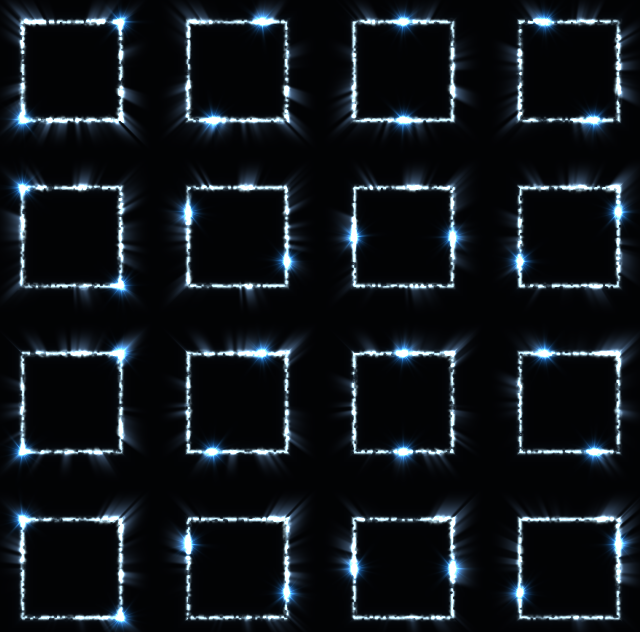
This pattern is drawn by a Shadertoy shader. Its source:

```glsl
// Sixteen glowing square frames with light rays and two sparks circling each outline.

float hash(vec3 p) {
    p = fract(p * 0.1031);
    p += dot(p, p.zyx + 31.32);
    return fract((p.x + p.y) * p.z);
}

// Smooth value noise in three dimensions
float noise(vec3 p) {
    vec3 i = floor(p), f = fract(p);
    f = f * f * (3.0 - 2.0 * f);
    vec4 corners;
    for (int n = 0; n < 4; n++) {
        vec3 o = vec3(n & 1, n >> 1, 0);
        corners[n] = mix(hash(i + o), hash(i + o + vec3(0, 0, 1)), f.z);
    }
    vec2 rows = mix(corners.xz, corners.yw, f.x);
    return mix(rows.x, rows.y, f.y);
}

// Spark position on the unit square; its twin is the negative
vec2 sparkPosition(float frame) {
    float along = fract(frame / 4.0) * 2.0 - 1.0;
    bool onTop = mod(floor(frame / 4.0), 2.0) < 0.5;
    return onTop ? vec2(-along, -1.0) : vec2(-1.0, along);
}

// Blue halo, uneven pointed star and white core
vec3 spark(vec2 p, float frame) {
    float d = length(p);
    float angle = atan(p.y, p.x) + 0.12 * sin(frame * 2.3);
    float star = pow(abs(cos(angle * 4.0)), 14.0) * (0.6 + 0.4 * cos(angle * 3.0 + frame));
    star += 0.5 * pow(abs(cos(angle * 5.5 + frame)), 20.0);
    vec3 light = vec3(0.12, 0.5, 0.9) * exp(-d * d / 0.0024);
    light += vec3(0.25, 0.65, 1.0) * star * exp(-d / 0.036);
    return light + vec3(0.9, 1.0, 1.0) * exp(-d * d / 0.0003);
}

void mainImage(out vec4 fragColor, in vec2 fragCoord) {
    // Cells are one unit wide, counted from the top left, y pointing down
    vec2 grid = vec2(fragCoord.x, iResolution.y - fragCoord.y) / iResolution.x * 3.859;
    grid -= vec2(0.432, 0.428);
    vec2 cell = floor(grid + 0.5);
    vec2 p = grid - cell;
    float frame = cell.y * 4.0 + cell.x;

    float halfSide = 0.296;
    float reach = max(abs(p.x), abs(p.y));
    float outside = reach - halfSide;
    vec2 rim = p / max(reach, 0.001);

    // Heat along the outline drifts slowly from frame to frame
    float broad = noise(vec3(rim * 4.0 + 7.4, frame * 0.23));
    float fine = noise(vec3(rim * 13.0 + 31.6, frame * 0.4));
    float heat = smoothstep(0.47, 0.82, broad) * smoothstep(0.1, 0.75, fine);

    vec2 home = sparkPosition(frame) * halfSide;
    vec2 gap = rim * halfSide - home, twinGap = rim * halfSide + home;
    float nearSpark = exp(-dot(gap, gap) / 0.0018) + exp(-dot(twinGap, twinGap) / 0.0018);

    // Rays spread from the centre and fade beyond the outline
    float fade = exp(-max(outside, 0.0) / 0.075) * smoothstep(0.2, 0.04, outside);
    float rays = (heat + nearSpark * fine * 0.6) * fade * smoothstep(-0.008, 0.012, outside);
    vec3 color = vec3(0.008, 0.01, 0.016) + vec3(0.36, 0.5, 0.66) * rays;

    // Beaded outline, thicker and whiter where hot
    float beads = noise(vec3(p * 62.0 + 50.0, frame * 1.7));
    float grain = noise(vec3(p * 130.0 + 90.0, frame * 2.9));
    float hot = clamp(heat + nearSpark, 0.0, 1.0);
    float width = 0.009 + 0.004 * beads + 0.006 * hot;
    float band = exp(-pow(outside / width, 2.0));
    float strength = 0.2 + 0.9 * smoothstep(0.2, 0.65, beads) + 0.3 * (grain - 0.5) + 0.7 * hot;
    color += vec3(0.82, 0.96, 1.0) * band * strength;
    color += vec3(0.04, 0.08, 0.12) * exp(-abs(outside) / 0.02);

    color += spark(p - home, frame) + spark(p + home, frame + 5.0);
    fragColor = vec4(min(color, vec3(1.0)), 1.0);
}
```
